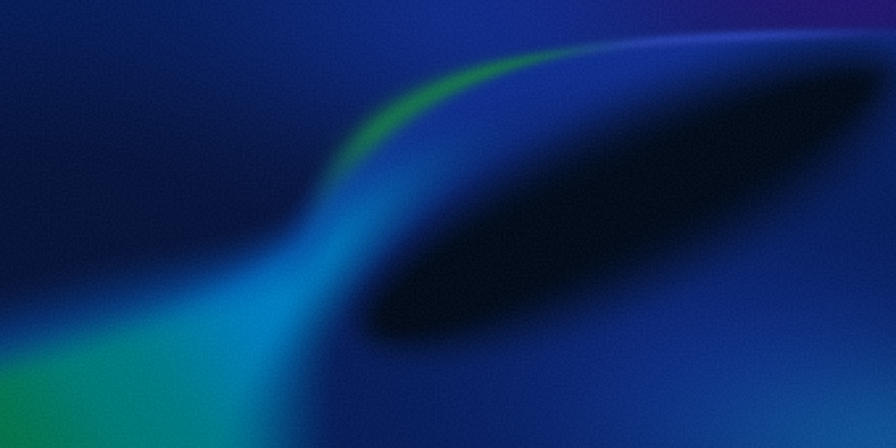
A WebGL 2 fragment shader for this background:

```glsl
#version 300 es
precision highp float;
// Draws a soft aurora ribbon curling over a dark lens on a grainy midnight blue field.

uniform vec2 u_resolution;
out vec4 fragColor;

const vec3 MIDNIGHT = vec3(0.030, 0.082, 0.230);
const vec3 NAVY     = vec3(0.030, 0.115, 0.340);
const vec3 ROYAL    = vec3(0.065, 0.185, 0.560);
const vec3 VIOLET   = vec3(0.150, 0.090, 0.450);
const vec3 OCEAN    = vec3(0.060, 0.340, 0.600);
const vec3 AZURE    = vec3(0.030, 0.290, 0.640);
const vec3 CYAN     = vec3(0.000, 0.490, 0.750);
const vec3 TEAL     = vec3(0.000, 0.480, 0.490);
const vec3 EMERALD  = vec3(0.015, 0.450, 0.300);
const vec3 RIM      = vec3(0.090, 0.480, 0.290);
const vec3 PALE     = vec3(0.190, 0.290, 0.740);
const vec3 ABYSS    = vec3(0.012, 0.050, 0.110);

vec2 hashGradient(vec2 cell) {
    vec3 h = fract(vec3(cell.xyx) * vec3(0.1031, 0.1030, 0.0973));
    h += dot(h, h.yzx + 33.33);
    float angle = 6.2832 * fract((h.x + h.y) * h.z);
    return vec2(cos(angle), sin(angle));
}

float gradientNoise(vec2 p) {
    vec2 i = floor(p), f = fract(p);
    vec2 u = f * f * f * (f * (f * 6.0 - 15.0) + 10.0);
    vec2 e = vec2(1.0, 0.0);
    float a = dot(hashGradient(i), f);
    float b = dot(hashGradient(i + e.xy), f - e.xy);
    float c = dot(hashGradient(i + e.yx), f - e.yx);
    float d = dot(hashGradient(i + e.xx), f - e.xx);
    return mix(mix(a, b, u.x), mix(c, d, u.x), u.y);
}

// Elliptical Gaussian falloff
float glow(vec2 p, vec2 center, vec2 radius) {
    vec2 q = (p - center) / radius;
    return exp(-dot(q, q));
}

// Soft step from one (inside) to zero (outside)
float inside(float d, float softness) {
    return 1.0 - smoothstep(-softness, softness, d);
}

// Height of the ribbon crest: a rising slope that bends into a plateau
float crest(float x) {
    float slope = 0.26 + 0.29 * x + 0.08 * exp((min(x, 0.8) - 0.70) / 0.08);
    float plateau = 0.93 - 0.36 * exp((0.705 - x) / 0.275);
    return mix(slope, plateau, smoothstep(0.60, 0.78, x));
}

float crestDistance(vec2 p) {
    float h = 0.01;
    float slope = (crest(p.x + h) - crest(p.x - h)) / (2.0 * h);
    return (p.y - crest(p.x)) / sqrt(1.0 + slope * slope);
}

// Approximate signed distance to a tilted ellipse
float ellipseDistance(vec2 p, vec2 center, vec2 radius, float angle) {
    float c = cos(angle), s = sin(angle);
    vec2 q = p - center;
    q = vec2(c * q.x + s * q.y, c * q.y - s * q.x);
    float k = length(q / radius);
    return k * (k - 1.0) / max(length(q / (radius * radius)), 0.001);
}

vec3 skyColor(vec2 p) {
    vec3 color = mix(MIDNIGHT, NAVY, smoothstep(0.60, 1.05, p.y));
    color = mix(color, ROYAL, 0.9 * glow(p, vec2(1.15, 0.97), vec2(0.60, 0.32)));
    return mix(color, VIOLET, 0.9 * glow(p, vec2(1.92, 1.02), vec2(0.50, 0.17)));
}

vec3 floorColor(vec2 p) {
    vec3 color = mix(NAVY, ROYAL, 0.75 * glow(p, vec2(1.65, 0.14), vec2(0.55, 0.30)));
    return mix(color, OCEAN, 0.9 * glow(p, vec2(2.0, 0.0), vec2(0.45, 0.20)));
}

// Green to cyan sweep along the lower ribbon
vec3 bandColor(vec2 p, float depth) {
    float t = dot(p, vec2(0.8, 0.6));
    vec3 color = mix(EMERALD, TEAL, smoothstep(0.0, 0.30, t));
    color = mix(color, CYAN, smoothstep(0.28, 0.68, t));
    return mix(AZURE, color, smoothstep(-0.02, 0.13, depth));
}

void main() {
    vec2 p = gl_FragCoord.xy / u_resolution.y;
    p.x += 1.0 - 0.5 * u_resolution.x / u_resolution.y;
    float d = crestDistance(p);
    float depth = max(-d, 0.0);

    // Ribbon body below the crest
    vec3 body = mix(floorColor(p), ROYAL, exp(-depth * depth / 0.05) * smoothstep(0.2, 0.6, p.y));
    float bandEdge = p.x - 0.62 - p.y * p.y;
    float band = inside(bandEdge, mix(0.15, 0.10, smoothstep(0.0, 0.3, p.y)));
    band *= 1.0 - smoothstep(0.36, 0.78, p.y);
    body = mix(body, bandColor(p, -d), band);

    // Dark lens
    float lens = ellipseDistance(p, vec2(1.41, 0.555), vec2(0.66, 0.165), 0.459);
    float lensSoftness = mix(0.055, 0.105, smoothstep(0.8, 1.4, p.x));
    body = mix(body, ABYSS, inside(lens, lensSoftness));

    // Sky above, with an edge that sharpens to the right
    float edgeWidth = mix(0.115, 0.025, smoothstep(0.15, 0.95, p.x));
    vec3 color = mix(skyColor(p), body, inside(d, edgeWidth));

    // Crest highlights
    float rimWidth = mix(0.036, 0.013, smoothstep(0.75, 1.3, p.x));
    float rim = exp(-d * d / (rimWidth * rimWidth));
    float green = smoothstep(0.66, 0.86, p.x) * (1.0 - smoothstep(1.05, 1.50, p.x));
    float pale = smoothstep(1.15, 1.50, p.x) * (1.0 - smoothstep(1.65, 2.1, p.x));
    color = mix(color, RIM, 0.85 * rim * green);
    color = mix(color, PALE, 0.65 * rim * pale);

    // Fine grain
    color += 0.03 * gradientNoise(p * 170.0);
    fragColor = vec4(clamp(color, 0.0, 1.0), 1.0);
}
```
